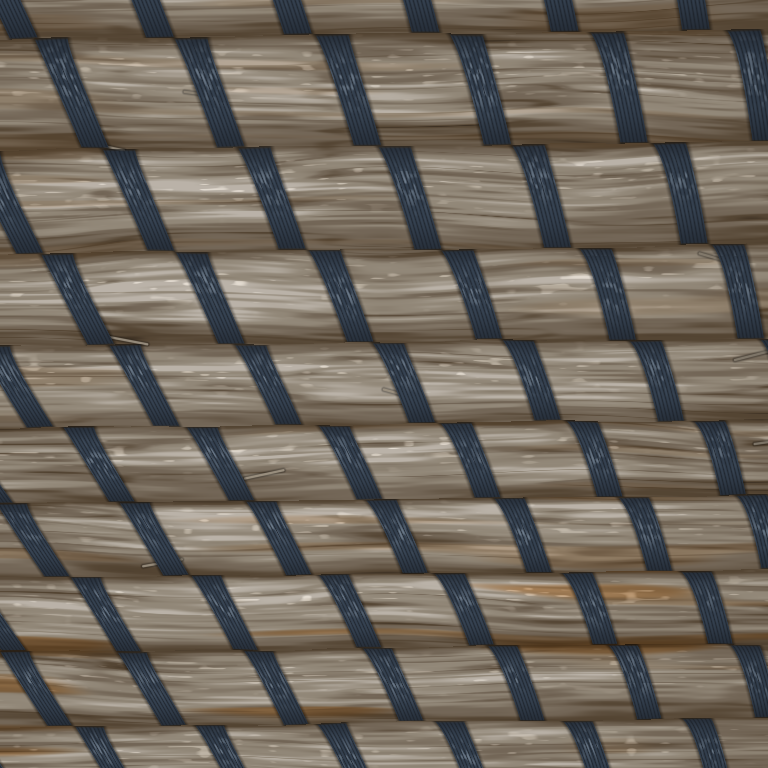
Reproduce this texture procedurally as a WebGL 2 fragment shader.

```glsl
#version 300 es
precision highp float;
// Woven straw: horizontal ropes of dry fibre, thinner toward the bottom, bound by
// slanting navy cord stitches that step from rope to rope. Ropes are summed heights,
// stitches are repeated per rope, and fibres are noise stretched along each rope.
uniform vec2 u_resolution;
out vec4 fragColor;

const vec3 UMBER = vec3(0.17, 0.13, 0.09);
const vec3 BROWN = vec3(0.33, 0.27, 0.20);
const vec3 STRAW = vec3(0.45, 0.40, 0.34);
const vec3 TAN = vec3(0.57, 0.53, 0.47);
const vec3 PALE = vec3(0.73, 0.70, 0.66);
const vec3 AMBER = vec3(0.48, 0.31, 0.13);
const vec3 CORD_DARK = vec3(0.11, 0.13, 0.16);
const vec3 CORD_BLUE = vec3(0.21, 0.26, 0.32);
const vec3 CORD_GLINT = vec3(0.58, 0.64, 0.70);

float hash(vec2 p) {
  vec3 q = fract(p.xyx * vec3(0.1031, 0.1030, 0.0973));
  q += dot(q, q.yzx + 33.33);
  return fract((q.x + q.y) * q.z);
}

float noise(vec2 p) {
  vec2 i = floor(p), f = fract(p);
  f = f * f * (3.0 - 2.0 * f);
  return mix(mix(hash(i), hash(i + vec2(1, 0)), f.x),
             mix(hash(i + vec2(0, 1)), hash(i + vec2(1, 1)), f.x), f.y);
}

float segment(vec2 p, vec2 a, vec2 b) {
  vec2 pa = p - a, ba = b - a;
  return length(pa - ba * clamp(dot(pa, ba) / dot(ba, ba), 0.0, 1.0));
}

float ropeHeight(float row) { return mix(0.146, 0.097, smoothstep(0.5, 5.4, row)); }

// Returns the rope's row, its top edge and its height at a depth below the top.
vec3 findRope(float depth) {
  float top = -0.1, row = 0.0;
  for (int i = 0; i < 12; i++) {
    float h = ropeHeight(row);
    if (depth < top + h) break;
    top += h;
    row += 1.0;
  }
  return vec3(row, top, ropeHeight(row));
}

// Five-stop ramp from deep shadow to bleached fibre.
vec3 strawColour(float tone) {
  vec3 c = mix(UMBER, BROWN, smoothstep(0.0, 0.22, tone));
  c = mix(c, STRAW, smoothstep(0.22, 0.44, tone));
  c = mix(c, TAN, smoothstep(0.44, 0.68, tone));
  return mix(c, PALE, smoothstep(0.68, 0.95, tone));
}

// Fibres run along x; t is the position across the rope, 0 at its top edge.
vec3 ropeColour(vec2 p, float row, float t, float light) {
  float bend = noise(vec2(p.x * 4.0, p.y * 9.0 + row * 5.0)) - 0.5;
  float y = p.y + 0.022 * bend + 0.02 * (hash(vec2(row, 3.0)) - 0.5) * p.x;
  float broad = noise(vec2(p.x * 4.0 + row * 7.0, y * 75.0)) - 0.5;
  float strand = noise(vec2(p.x * 6.0 + row * 3.0, y * 165.0)) - 0.5;
  float fine = noise(vec2(p.x * 14.0, y * 290.0)) - 0.5;
  float gap = 1.0 - smoothstep(0.0, 0.11, abs(noise(vec2(p.x * 3.5, y * 95.0 + 40.0)) - 0.5));
  float roundness = smoothstep(-0.05, 0.16, t) * (1.0 - 0.75 * smoothstep(0.62, 1.02, t));
  float tone = 0.71 + 0.32 * broad + 0.42 * strand + 0.30 * fine - 0.17 * gap;
  tone *= light * mix(0.25, 1.0, roundness);
  vec3 c = strawColour(tone);
  float stain = smoothstep(0.70, 0.86, noise(vec2(p.x * 2.5 + 1.0, y * 62.0)));
  c = mix(c, AMBER * (0.6 + 0.6 * tone), stain * mix(0.15, 0.65, smoothstep(5.5, 7.0, row)));
  float glint = smoothstep(0.76, 0.95, noise(vec2(p.x * 45.0, y * 260.0)));
  return c + 0.16 * glint * light * exp(-pow((t - 0.33) / 0.24, 2.0));
}

// Returns signed position across the nearest stitch (edges at -1 and 1) and its number.
vec2 findStitch(float x, float row, float t) {
  float pitch = mix(0.180, 0.158, smoothstep(1.0, 7.5, row));
  float start = mix(-0.026, 0.070, mod(row, 2.0)) + 0.045 * smoothstep(2.0, 7.0, row);
  float slant = mix(0.062, 0.031, x) * pow(t, mix(1.15, 0.65, x));
  float n = round((x - start - slant) / pitch);
  float jitter = 0.011 * (hash(vec2(n + 20.0, row)) - 0.5);
  float halfWidth = mix(0.0185, 0.0158, row / 9.0) * (1.0 + 0.18 * exp(-t * 7.0));
  return vec2((x - start - slant - n * pitch - jitter) / halfWidth, n);
}

vec3 cordColour(float s, float n, float t, vec2 p, float light) {
  float ridge = abs(sin(10.99 * s));
  float roundness = smoothstep(-0.08, 0.25, t) * (1.0 - smoothstep(0.65, 1.1, t));
  vec3 c = mix(CORD_DARK, CORD_BLUE, (0.25 + 0.75 * ridge) * (0.35 + 0.65 * roundness));
  float centre = 0.40 + 0.16 * (hash(vec2(n + 8.0, floor(p.y * 9.0))) - 0.5);
  float shine = exp(-pow((t - centre) / 0.20, 2.0)) * (1.0 - 0.6 * s * s);
  float fleck = smoothstep(0.35, 0.9, noise(vec2(s * 5.0 + n * 9.0, p.y * 140.0)));
  return mix(c, CORD_GLINT, 0.62 * shine * ridge * fleck) * mix(0.75, 1.0, light);
}

void main() {
  vec2 p = gl_FragCoord.xy / u_resolution;
  float px = 1.0 / u_resolution.y;
  float light = 1.06 - 0.62 * dot((p - vec2(0.42, 0.48)) * vec2(1.0, 0.85), p - vec2(0.42, 0.48));

  // Ropes with slightly tilted, uneven edges.
  float depth = 1.0 - p.y + 0.012 * (p.x - 0.4) + 0.005 * (noise(p * vec2(11.0, 7.0)) - 0.5);
  vec3 rope = findRope(depth);
  float t = clamp((depth - rope.y) / rope.z, 0.0, 1.0);
  vec3 colour = ropeColour(p, rope.x, t, light);

  // Loose straws scattered across the ropes.
  for (float i = 0.0; i < 9.0; i++) {
    vec2 a = vec2(hash(vec2(i, 1.7)), hash(vec2(i, 6.3)));
    vec2 b = a + vec2(0.05, 0.03 * (hash(vec2(i, 9.1)) - 0.5));
    float d = segment(p, a, b);
    colour *= 1.0 - 0.35 * (1.0 - smoothstep(0.001, 0.005, d));
    colour = mix(colour, TAN * light, 1.0 - smoothstep(0.0012 - px * 0.5, 0.0012 + px, d));
  }

  // Cord stitches, with a soft shadow on the straw beside them.
  vec2 stitch = findStitch(p.x, rope.x, t);
  float side = abs(stitch.x);
  colour *= 1.0 - 0.5 * (1.0 - smoothstep(0.9, 1.35, side));
  float edge = px / 0.017;
  float mask = 1.0 - smoothstep(1.0 - edge * 0.5, 1.0 + edge * 0.5, side);
  mask *= smoothstep(0.0, 0.03, t) * (1.0 - smoothstep(0.98, 1.0, t));
  colour = mix(colour, cordColour(stitch.x, stitch.y, t, p, light), mask);
  fragColor = vec4(colour, 1.0);
}
```
